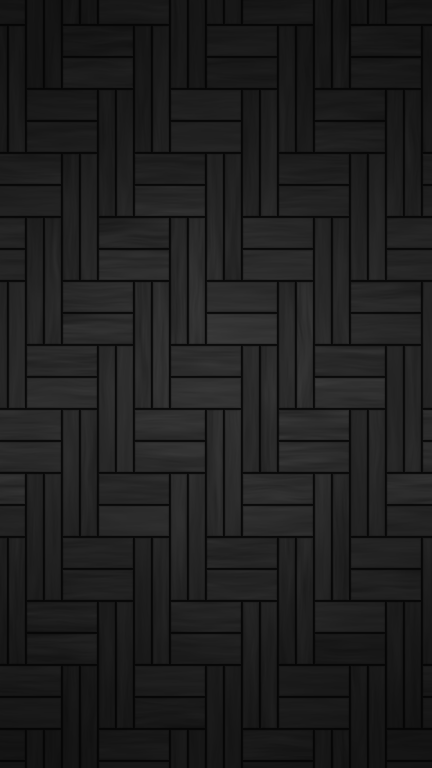
Reproduce this pattern procedurally as a Shadertoy shader.

```glsl
// Dark wooden parquet: pairs of planks laid as a stepped herringbone of
// 2x1 and 1x2 cell blocks, with streaky grain, black joints and a soft glow
// in the middle. Plank seeds wrap with the grid, so the canvas tiles.

#define REPEATS      3.0               // herringbone periods each way, 4 cells each
#define PHASE        vec2(1.28, 0.39)  // grid offset in cells
#define JOINT        0.0019            // half joint width, in canvas widths
#define JOINT_SHADE  0.0045            // reach of the shading beside a joint
#define JOINT_COLOR  vec3(0.028)
#define WOOD_DARK    vec3(0.095)
#define WOOD_LIGHT   vec3(0.187)
#define SIDE_FALLOFF 0.14
#define PLANK_VARY   0.16
#define GRAIN        0.38
#define GRAIN_SCALE  vec2(11.0, 125.0) // along and across the plank

const float TAU = 6.2831853;

float hash(vec2 p) {
    uvec2 n = uvec2(ivec2(floor(p)));
    uint h = n.x * 1597334677u ^ n.y * 3812015801u;
    h = (h ^ (h >> 15)) * 2246822519u;
    h = (h ^ (h >> 13)) * 3266489917u;
    return float((h ^ (h >> 16)) >> 8) / 16777216.0;
}

float noise(vec2 p) {
    vec2 i = floor(p), f = fract(p);
    f = f * f * (3.0 - 2.0 * f);
    vec2 e = vec2(1.0, 0.0);
    return mix(mix(hash(i), hash(i + e), f.x),
               mix(hash(i + e.yx), hash(i + e.xx), f.x), f.y);
}

// Streaks along x, bent by a slow wave; centred on zero
float woodGrain(vec2 p, float seed) {
    vec2 shift = floor(vec2(seed, fract(seed * 57.0)) * 900.0);
    p.y += 0.009 * noise(p * vec2(14.0, 30.0) + shift);
    float sum = 0.0, amp = 0.5;
    vec2 scale = GRAIN_SCALE * 0.5;
    for (int i = 0; i < 3; i++) {
        sum += amp * (noise(p * scale + shift) - 0.5);
        scale *= 2.0;
        shift += 37.0;
        amp *= 0.75;
    }
    return sum;
}

void mainImage(out vec4 fragColor, in vec2 fragCoord) {
    vec2 uv = fragCoord / iResolution.xy;
    float pixel = 1.0 / iResolution.x;
    float cells = 4.0 * REPEATS;
    vec2 cellSize = vec2(1.0, iResolution.y / iResolution.x) / cells;

    // Block: steps 0 and 1 lie flat, 2 is an upright's top and 3 its bottom
    vec2 grid = uv * cells + PHASE;
    vec2 cell = floor(grid);
    float stepIndex = mod(cell.x - cell.y, 4.0);
    bool flat_ = stepIndex < 1.5;
    vec2 origin = cell - (flat_ ? vec2(stepIndex, 0.0)
                                : vec2(0.0, stepIndex < 2.5 ? 1.0 : 0.0));

    // Plank: each block is split in two along its length
    vec2 local = grid - origin;
    vec2 plankSize = flat_ ? vec2(2.0, 0.5) : vec2(0.5, 2.0);
    vec2 halfIndex = floor(local / plankSize);
    local -= halfIndex * plankSize;
    vec2 id = mod(origin, cells) * 2.0 + halfIndex;
    float seed = hash(id + 11.0);

    // Wood
    vec2 along = local * cellSize;
    along = flat_ ? along : along.yx;
    float strength = GRAIN * mix(0.6, 1.4, hash(id + 71.0));
    float tone = 1.0 + PLANK_VARY * (seed - 0.5) + strength * woodGrain(along, seed);
    tone *= flat_ ? 1.03 : 0.97;

    // Periodic glow, dark at top and bottom
    vec2 glow = 0.5 - 0.5 * cos(TAU * uv);
    vec3 color = mix(WOOD_DARK, WOOD_LIGHT, glow.y) * tone;
    color *= 1.0 - SIDE_FALLOFF * (1.0 - glow.x);

    // Joints
    vec2 inset = min(local, plankSize - local) * cellSize;
    float edge = min(inset.x, inset.y);
    color *= mix(0.8, 1.0, smoothstep(JOINT, JOINT + JOINT_SHADE, edge));
    float wood = smoothstep(JOINT - 0.6 * pixel, JOINT + 0.6 * pixel, edge);
    color = mix(JOINT_COLOR * mix(0.7, 1.0, glow.y), color, wood);

    fragColor = vec4(color, 1.0);
}
```
